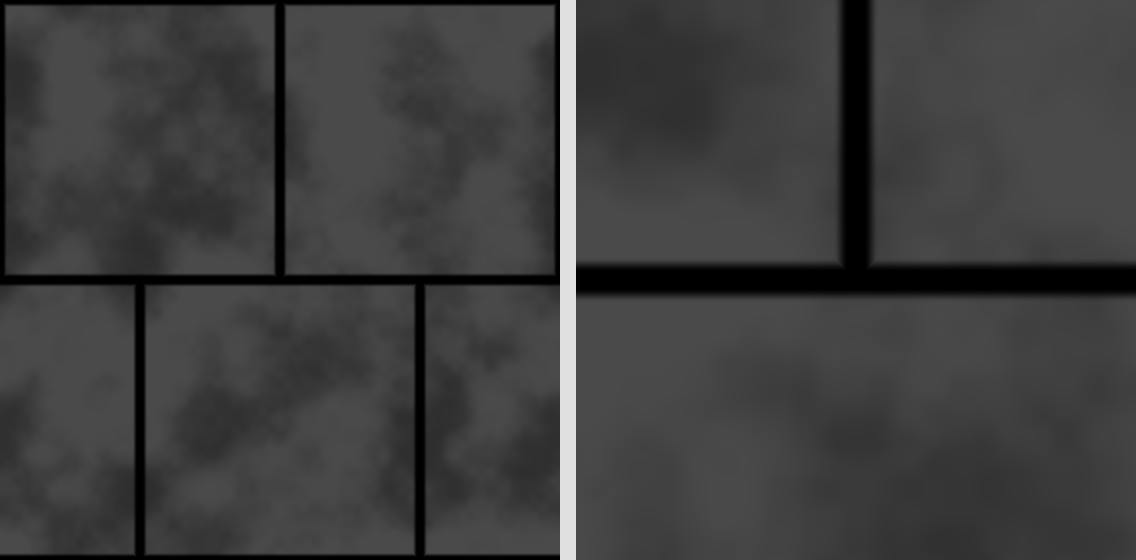
Left: the whole. Right: its middle third, enlarged.
Reproduce this texture procedurally as a WebGL 1 fragment shader.

```glsl
precision highp float;
// Dark grey stone tiles in running bond with soft black joints and cloudy mottling.

uniform vec2 u_resolution;

#define TILES 2.0            // tiles across and rows down
#define ROW_SHIFT 0.5        // offset of alternate rows, in tiles
#define JOINT_HALF 0.0092    // half width of a joint at mid fade, in canvas units
#define JOINT_FADE 0.0085    // width of the soft tile edge, in canvas units
#define MOTTLE_CELLS 8.0     // coarsest noise cells across the canvas
#define STONE_DARK vec3(0.18)
#define STONE_LIGHT vec3(0.29)
#define JOINT_COLOR vec3(0.0)

float hash(vec2 p) {
    return fract(sin(dot(p, vec2(127.1, 311.7))) * 43758.5453);
}

// Value noise that wraps after a whole number of cells
float wrappedNoise(vec2 p, float period) {
    vec2 cell = floor(p);
    vec2 f = fract(p);
    f = f * f * f * (f * (f * 6.0 - 15.0) + 10.0);
    vec2 lo = mod(cell, period);
    vec2 hi = mod(cell + 1.0, period);
    vec2 seed = vec2(period * 1.37, period * 0.61);
    float bottom = mix(hash(lo + seed), hash(vec2(hi.x, lo.y) + seed), f.x);
    float top = mix(hash(vec2(lo.x, hi.y) + seed), hash(hi + seed), f.x);
    return mix(bottom, top, f.y);
}

// Four octaves of noise, normalised to 0..1
float mottle(vec2 uv) {
    float sum = 0.0;
    float total = 0.0;
    float weight = 1.0;
    float cells = MOTTLE_CELLS;
    for (int i = 0; i < 4; i++) {
        sum += weight * wrappedNoise(uv * cells, cells);
        total += weight;
        weight *= 0.5;
        cells *= 2.0;
    }
    return sum / total;
}

// Distance to the nearest joint centre line, in canvas units
float jointDistance(vec2 uv) {
    vec2 grid = uv * TILES;
    float row = floor(grid.y);
    grid.x += ROW_SHIFT * (1.0 - mod(row, 2.0));
    vec2 edge = 0.5 - abs(fract(grid) - 0.5);
    return min(edge.x, edge.y) / TILES;
}

void main() {
    vec2 uv = gl_FragCoord.xy / u_resolution;

    // Cloudy stone surface
    vec3 stone = mix(STONE_DARK, STONE_LIGHT, smoothstep(0.15, 0.7, mottle(uv)));

    // Joints, with a fade at least one and a half pixels wide
    float fade = 0.5 * max(JOINT_FADE, 1.5 / min(u_resolution.x, u_resolution.y));
    float face = smoothstep(JOINT_HALF - fade, JOINT_HALF + fade, jointDistance(uv));

    gl_FragColor = vec4(mix(JOINT_COLOR, stone, face), 1.0);
}
```
